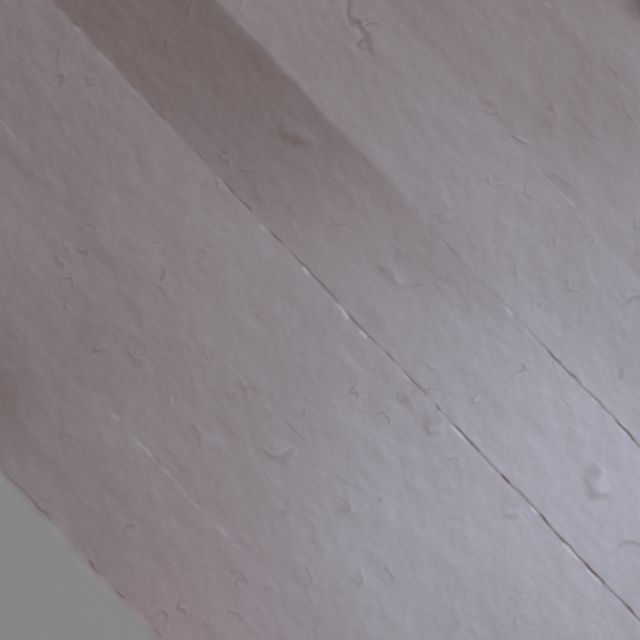
A three.js fragment shader for this texture:

```glsl
// Worn painted floorboards running diagonally, lit by a cool sheen at lower right.
varying vec2 vUv;

float hash(vec2 p) {
  p = fract(p * vec2(0.1031, 0.1137));
  p += dot(p, p.yx + 33.33);
  return fract((p.x + p.y) * p.x * 97.3);
}

float noise(vec2 p) {
  vec2 i = floor(p), f = fract(p);
  f = f * f * (3.0 - 2.0 * f);
  return mix(mix(hash(i), hash(i + vec2(1.0, 0.0)), f.x),
             mix(hash(i + vec2(0.0, 1.0)), hash(i + vec2(1.0, 1.0)), f.x), f.y);
}

float fbm(vec2 p) {
  float sum = 0.0, weight = 0.5;
  for (int i = 0; i < 4; i++) {
    sum += weight * noise(p);
    p = p * 2.03 + 17.7;
    weight *= 0.5;
  }
  return sum;
}

float bell(float x) { return exp(-x * x); }

float blob(vec2 p) { return exp(-dot(p, p)); }

float same(float a, float b) { return 1.0 - step(0.5, abs(a - b)); }

// Paint relief, stretched along the grain
float relief(vec2 g) { return fbm(g * vec2(26.0, 42.0) + 60.0); }

// Tone offset of one board
float boardTone(float id, vec2 uv) {
  float tone = 0.05 * (hash(vec2(id + 20.0, 4.0)) - 0.5);
  tone -= same(id, 0.0) * (0.16 * smoothstep(0.6, 0.9, uv.y) + 0.09 * smoothstep(0.3, 0.6, uv.y));
  tone += same(id, 1.0) * 0.07 * smoothstep(0.5, 0.9, uv.y);
  return tone;
}

// Scattered crooked nicks: each has a shaded and a lit side
float dents(vec2 g, float scale, float rarity) {
  vec2 q = g * scale + 30.0;
  vec2 warp = 0.4 * vec2(noise(q * 4.0), noise(q * 4.0 + 40.0)) - 0.2;
  float sum = 0.0;
  for (int j = -1; j <= 1; j++) {
    for (int i = -1; i <= 1; i++) {
      vec2 cell = floor(q) + vec2(float(i), float(j));
      float pick = hash(cell + 7.0);
      vec2 d = q - cell - vec2(hash(cell + 31.0), hash(cell + 57.0)) + warp;
      d.y += 1.6 * (hash(cell + 71.0) - 0.5) * d.x;
      d /= vec2(0.1 + 0.2 * hash(cell + 83.0), 0.06 + 0.03 * pick);
      sum += step(rarity, pick) * pick * (d.y + 0.3 * d.x - 0.3) * blob(d);
    }
  }
  return sum;
}

void main() {
  vec2 uv = vUv;
  float down = 1.0 - uv.y;

  // Grain frame: x runs along the boards, y across them
  vec2 g = vec2(uv.x + 1.055 * down, 1.055 * uv.x - down) / 1.453;
  float across = g.y + 0.004 * (noise(vec2(g.x * 8.0, 3.0)) - 0.5) + 0.003 * (noise(g * 60.0) - 0.5);
  float row = (across - 0.059) / 0.187;
  float seam = floor(row + 0.5);
  float s = (row - seam) * 0.187;

  // Broad light, board tones and soft stains
  float tone = 0.23 + 0.63 * blob((uv - vec2(0.98, 0.2)) * 1.5);
  tone += mix(boardTone(seam - 1.0, uv), boardTone(seam, uv), smoothstep(-0.006, 0.006, s));
  tone += 0.2 * (fbm(g * vec2(4.0, 9.0) + 40.0) - 0.47);
  tone -= 0.16 * blob((uv - vec2(0.0, 0.39)) * vec2(18.0, 11.0));

  // Fine brushed relief and dents
  tone += 0.34 * (relief(g) - relief(g + vec2(0.002, 0.005)));
  tone += 0.3 * dents(g, 10.0, 0.72) * (0.4 + noise(g * 5.0 + 12.0));
  tone += 0.36 * dents(g + 3.0, 21.0, 0.68) * (0.2 + noise(g * 7.0 + 22.0));
  tone += 0.035 * (noise(uv * 190.0) - 0.5);

  // Seams: broken dark gap with a few lit flecks beside it
  float wear = smoothstep(0.45, 0.8, noise(vec2(g.x * 12.0 + 5.0, seam * 9.0 + 80.0)));
  float chips = smoothstep(0.35, 0.85, noise(vec2(g.x * 46.0, seam * 5.0 + 50.0)));
  float flecks = smoothstep(0.6, 0.9, noise(vec2(g.x * 52.0 + 9.0, seam * 7.0 + 30.0)));
  float longSeam = same(seam, 0.0);
  float openSeam = (longSeam + same(seam, 1.0)) * smoothstep(0.9, 1.02, g.x);
  float gap = 0.14 * wear * chips + longSeam * (0.05 + 0.18 * chips) + openSeam * (0.3 + 0.35 * chips);
  gap += 0.25 * same(seam, -3.0) * chips;
  float lip = 0.15 * flecks * (wear + longSeam) + 0.03 * openSeam;
  lip += 0.24 * same(seam, -2.0) * bell((g.x - 0.67) / 0.08) * (0.2 + chips);
  tone += lip * bell((s + 0.004) / 0.003);
  tone = min(tone, 1.05) - gap * bell(s / 0.0022);

  // Crooked chip at the top edge and dark far corner
  float bend = uv.x - 0.56 - 0.25 * (0.97 - uv.y) - 0.025 * (noise(uv * 55.0) - 0.5);
  float chipSpan = smoothstep(0.9, 0.94, uv.y) * (0.3 + 0.7 * noise(uv * 60.0));
  tone += chipSpan * (0.1 * bell((bend + 0.007) / 0.005) - 0.4 * bell(bend / 0.004));
  tone -= 0.5 * (1.0 - smoothstep(0.0, 0.05, distance(uv, vec2(1.01, 1.0))));

  // Warm shadow to cool highlight
  tone = max(tone, -0.35);
  vec3 color = mix(vec3(0.44, 0.388, 0.388), vec3(0.57, 0.554, 0.578), min(tone / 0.6, 1.0));
  color = mix(color, vec3(0.68, 0.68, 0.74), max((tone - 0.6) / 0.4, 0.0));
  color += vec3(0.016, -0.006, 0.0) * blob((uv - vec2(0.27, 0.03)) * 7.0);

  // Grey-green patch beyond the last board
  float edge = across + 0.507 + 0.012 * (noise(uv * 22.0) - 0.5);
  vec3 patchColor = vec3(0.525, 0.53, 0.518) + 0.05 * (tone - 0.3);
  color = mix(patchColor, color, smoothstep(-0.012, 0.008, edge));
  color += 0.03 * bell((edge + 0.004) / 0.008) * noise(uv * 30.0);

  gl_FragColor = vec4(color, 1.0);
}
```
